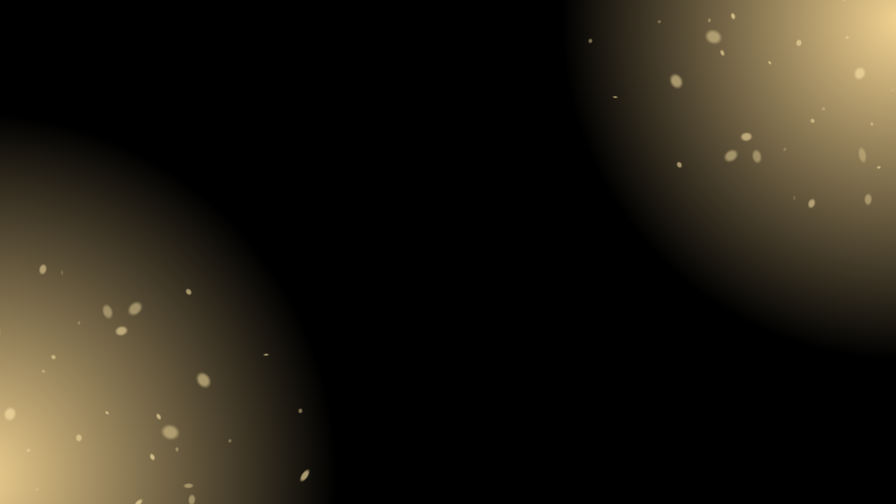
This background is drawn by a WebGL 2 fragment shader. Its source:

```glsl
#version 300 es
precision highp float;

uniform vec2 u_resolution;
out vec4 outColor;

// Lengths are fractions of the canvas height
const vec3 GLOW_COLOR = vec3(0.95, 0.825, 0.57);
const vec3 DUST_COLOR = vec3(0.93, 0.84, 0.61);
const vec2 GLOW_CENTER = vec2(-0.011, 0.039);
const float GLOW_RADIUS = 0.674;
const int DUST_COUNT = 34;
const vec2 DUST_ORIGIN = vec2(0.0, -0.08);
const vec2 DUST_SPREAD = vec2(0.62, 0.5);
const float DUST_MIN = 0.003;
const float DUST_MAX = 0.015;
const vec2 LOWER_OFFSET = vec2(-0.036, 0.014);
const float LOWER_SCALE = 1.07;
const float LOWER_TURN = 0.131;

float hash(float n) {
    return fract(sin(n * 127.1 + 11.7) * 43758.5453);
}

mat2 rotation(float angle) {
    float c = cos(angle), s = sin(angle);
    return mat2(c, s, -s, c);
}

// Soft elliptical speck with randomized place, shape and opacity
float speck(vec2 p, float id, float pixel) {
    float seed = id * 7.0;
    vec2 scatter = vec2(pow(hash(seed + 1.0), 1.25), pow(hash(seed + 2.0), 1.4));
    vec2 d = p - DUST_ORIGIN - DUST_SPREAD * scatter;
    d = rotation(6.2832 * hash(seed + 3.0)) * d;
    float size = mix(DUST_MIN, DUST_MAX, pow(hash(seed + 4.0), 3.0));
    vec2 radii = size * vec2(1.0, mix(0.45, 0.9, hash(seed + 5.0)));
    float dist = (length(d / radii) - 1.0) * radii.y;
    float blur = max(pixel, radii.y * 0.4);
    float opacity = mix(0.2, 0.8, hash(seed + 6.0));
    return opacity * (1.0 - smoothstep(-blur, blur, dist));
}

// Radial glow with dust, in coordinates measured inward from a corner
vec3 cluster(vec2 p, float pixel) {
    float glow = max(0.0, 1.0 - distance(p, GLOW_CENTER) / GLOW_RADIUS);
    vec3 color = GLOW_COLOR * glow;
    for (int i = 0; i < DUST_COUNT; i++) {
        color = mix(color, DUST_COLOR, speck(p, float(i), pixel));
    }
    return color;
}

void main() {
    vec2 p = gl_FragCoord.xy / u_resolution.y;
    float pixel = 1.0 / u_resolution.y;
    vec2 topRight = vec2(u_resolution.x / u_resolution.y, 1.0);

    // The lower cluster is a turned, slightly larger copy of the upper one
    vec2 upper = topRight - p;
    vec2 lower = rotation(-LOWER_TURN) * (p - LOWER_OFFSET) / LOWER_SCALE;
    vec3 color = max(cluster(upper, pixel), cluster(lower, pixel / LOWER_SCALE));

    outColor = vec4(color, 1.0);
}
```
